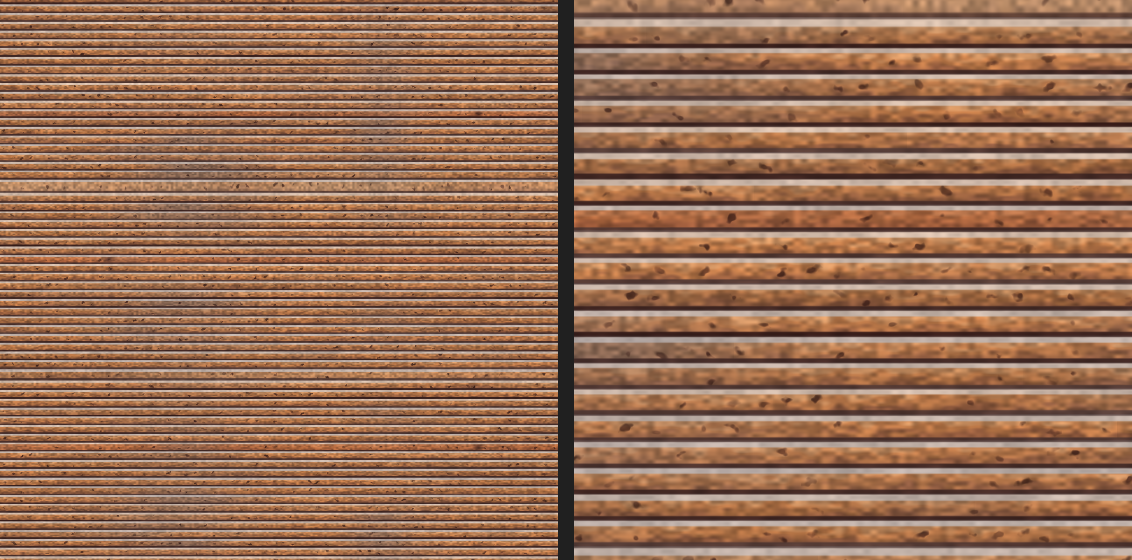
Left: the whole. Right: its middle third, enlarged.
Give the GLSL for this texture, as a Shadertoy shader.

```glsl
// Wall of thin horizontal timber slats: each has a pale lit upper edge,
// an orange body darkening downward, and a shadow gap below. Two joints widen
// the spacing; stretched noise adds grain, weathering, specks and rusty rows.

const float SLATS = 64.0;             // slats per canvas height between joints
const float PHASE = 0.11;             // offset of the first slat
const vec2 JOINTS = vec2(0.335, 0.672); // heights of wider slats, from the top
const vec2 SLIPS = vec2(0.67, 0.42);  // extra width there, in slats
const float JOINT_SIZE = 0.02;
const float GAP = 0.06;               // shadow kept above the lit edge, in slats
const float EDGE_END = 0.25;          // lower limit of the lit edge
const float BODY_END = 0.87;          // where the shadow gap begins
const float LINE_VARIATION = 0.08;    // change of line width between slats
const float GRAIN_STRENGTH = 0.42;
const float SPECK_CHANCE = 0.36;
const float MIRROR_ROW = 21.0;        // rusty rows lie evenly about this one
const float RUST_OFFSET = 8.0;
const float RUST_PERIOD = 37.0;
const vec3 LIT_EDGE = vec3(0.83, 0.75, 0.69);
const vec3 COOL_EDGE = vec3(0.67, 0.63, 0.62);
const vec3 HONEY = vec3(0.76, 0.54, 0.36);
const vec3 ORANGE = vec3(0.69, 0.44, 0.26);
const vec3 BROWN = vec3(0.49, 0.30, 0.21);
const vec3 SHADOW = vec3(0.18, 0.08, 0.07);
const vec3 COOL_SHADOW = vec3(0.33, 0.25, 0.24);
const vec3 WEATHERED = vec3(0.50, 0.40, 0.35);
const vec3 RUST = vec3(0.69, 0.36, 0.21);
const vec3 BLEACHED = vec3(0.78, 0.62, 0.48);

float hash(vec2 p) {
    return fract(sin(dot(p, vec2(127.1, 311.7))) * 43758.545);
}

float noise(vec2 p) {
    vec2 i = floor(p), f = fract(p);
    f = f * f * (3.0 - 2.0 * f);
    return mix(mix(hash(i), hash(i + vec2(1, 0)), f.x),
               mix(hash(i + vec2(0, 1)), hash(i + vec2(1, 1)), f.x), f.y);
}

float bell(float x, float width) {
    return exp(-x * x / (width * width));
}

// Slat coordinate: even spacing, stretched at the two joints
float slatCoordinate(float y) {
    vec2 passed = smoothstep(JOINTS - JOINT_SIZE, JOINTS + JOINT_SIZE, vec2(y));
    return y * SLATS - PHASE + SLIPS.x - dot(SLIPS, passed);
}

// Ragged dark marks of varied strength, at most one per cell of a slat
float specks(vec2 p) {
    vec2 cell = floor(p);
    vec2 centre = vec2(0.3 + 0.4 * hash(cell + 2.1), 0.4 + 0.38 * hash(cell + 5.7));
    vec2 d = fract(p) - centre;
    d.y += (hash(cell + 6.6) - 0.5) * d.x;
    d.x *= 0.45 + 0.4 * hash(cell + 8.8);
    float radius = 0.05 + 0.08 * hash(cell + 9.2);
    float ragged = length(d) + 0.16 * (noise(p * 7.0) - 0.5);
    float strength = 0.35 + 0.65 * hash(cell + 4.4);
    return step(hash(cell + 7.3), SPECK_CHANCE) * strength
         * (1.0 - smoothstep(radius - 0.07, radius + 0.06, ragged));
}

// Grey weathering gathered in two soft columns, streaked slat by slat
float weathering(float x, float row) {
    float columns = bell(x - 0.33, 0.13) + 0.8 * bell(x - 0.69, 0.06);
    float groups = smoothstep(0.2, 0.9, noise(vec2(x * 3.0, row * 0.17)));
    float streaks = noise(vec2(x * 9.0, row * 1.7 + 40.0));
    return min(columns * groups * (0.15 + 0.6 * streaks) + 0.25 * streaks * streaks, 0.75);
}

void mainImage(out vec4 fragColor, in vec2 fragCoord) {
    vec2 uv = fragCoord / iResolution.xy;
    float s = slatCoordinate(1.0 - uv.y);
    float row = floor(s), f = s - row;
    float soft = max(0.04, 0.4 * SLATS / iResolution.y);
    float rowTone = hash(vec2(row, 3.0));

    // Wood body, from honey at the top to brown at the bottom
    float tone = noise(vec2(uv.x * 7.0, row * 3.7));
    float grain = noise(vec2(uv.x * 120.0, s * 5.0));
    float fineGrain = noise(vec2(uv.x * 240.0, s * 6.0 + 60.0));
    float depth = f + 0.25 * (0.5 - tone) + 0.5 * (0.5 - grain);
    vec3 color = mix(HONEY, ORANGE, smoothstep(0.2, 0.55, depth));
    color = mix(color, BROWN, 0.85 * smoothstep(0.55, 0.95, depth));

    // Boards butted end to end differ a little in brightness
    float board = floor(uv.x * 3.0 + hash(vec2(row, 11.0)));
    color *= 0.94 + 0.12 * hash(vec2(board, row));

    // Rusty rows, mirrored in pairs, each with one knot
    float halfPeriod = floor(0.5 * RUST_PERIOD);
    float offset = mod(row - MIRROR_ROW + halfPeriod, RUST_PERIOD) - halfPeriod;
    if (abs(abs(offset) - RUST_OFFSET) < 0.5) {
        color = mix(color, RUST, 0.45);
        vec2 d = vec2((uv.x - (offset < 0.0 ? 0.857 : 0.195)) * SLATS, f - 0.55);
        color = mix(color, SHADOW, 0.75 * exp(-dot(d * d, vec2(4.0, 9.0))));
    }

    // Weathering, bleaching at the joints, and specks
    float grey = weathering(uv.x, row);
    vec2 fromJoint = (1.0 - uv.y - JOINTS) * SLATS;
    float bleach = (bell(fromJoint.x, 0.9) + 0.5 * bell(fromJoint.y, 0.7)) * (0.3 + 0.5 * tone);
    color = mix(color, WEATHERED, grey);
    color = mix(color, BLEACHED, bleach);
    color = mix(color, SHADOW, 0.75 * specks(vec2(uv.x * SLATS, s)));
    color *= 1.0 + GRAIN_STRENGTH * (fineGrain - 0.5);

    // Lit upper edge, its width and tint set once per slat
    vec3 edgeColor = mix(LIT_EDGE, COOL_EDGE, clamp(0.7 * rowTone + 0.5 * grey, 0.0, 1.0));
    edgeColor *= 0.88 + 0.14 * noise(vec2(uv.x * 40.0, row * 5.3)) + 0.14 * fineGrain;
    float edgeEnd = EDGE_END + LINE_VARIATION * (hash(vec2(row, 23.0)) - 0.3);
    float edge = 1.0 - smoothstep(edgeEnd - soft, edgeEnd + soft, f);
    color = mix(color, edgeColor, edge * (0.88 + 0.12 * rowTone));

    // Shadow gap around the boundary, its depth set once per boundary
    float boundary = floor(s + 0.5);
    float gapStart = BODY_END - LINE_VARIATION * (hash(vec2(boundary, 29.0)) - 0.5);
    float gap = 1.0 - smoothstep(GAP - soft, GAP + soft, f);
    gap = max(gap, smoothstep(gapStart - soft, gapStart + soft, f));
    float gapTone = 0.6 * hash(vec2(boundary, 17.0)) + 0.4 * noise(vec2(uv.x * 6.0, boundary * 2.3));
    vec3 gapColor = mix(SHADOW, COOL_SHADOW, gapTone) * (0.85 + 0.3 * grain);
    color = mix(color, gapColor, gap * (0.97 - 0.15 * gapTone) * (1.0 - 0.5 * bleach));
    fragColor = vec4(color, 1.0);
}
```
